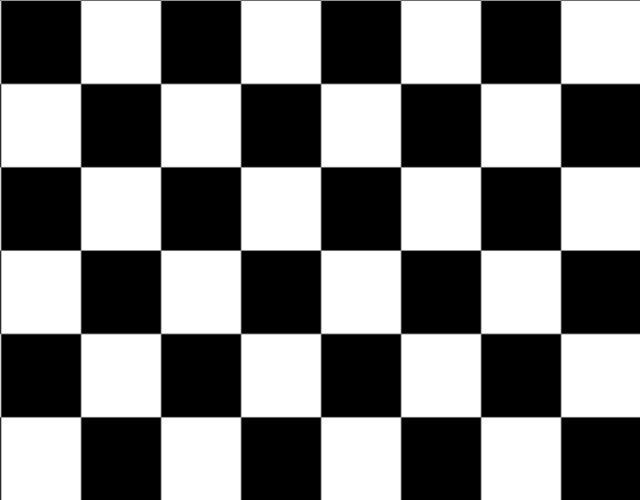
This pattern is drawn by a Shadertoy shader. Its source:

```glsl
// Black and white checkerboard, eight squares across and six down, with soft grey edges.

// Signed distance to the nearest grid line in squares; the sign flips at each line.
vec2 alternatingDistance(vec2 p) {
    return asin(clamp(sin(3.14159 * p), -1.0, 1.0)) / 3.14159;
}

void mainImage(out vec4 fragColor, in vec2 fragCoord) {
    // Even counts let the colours wrap at every border
    vec2 squares = vec2(8.0, 6.0);
    vec2 uv = fragCoord / iResolution.xy;

    // Slight offset of the grid from the canvas corner
    vec2 grid = (uv + vec2(-0.0017, 0.00125)) * squares;

    // Soft edge, never narrower than one pixel
    vec2 softness = max(vec2(0.011), 0.5 * squares / iResolution.xy);
    vec2 side = clamp(alternatingDistance(grid) / softness, -1.0, 1.0);

    // Equal sides give white, opposite sides black
    float shade = 0.5 + 0.5 * side.x * side.y;
    fragColor = vec4(vec3(shade), 1.0);
}
```
